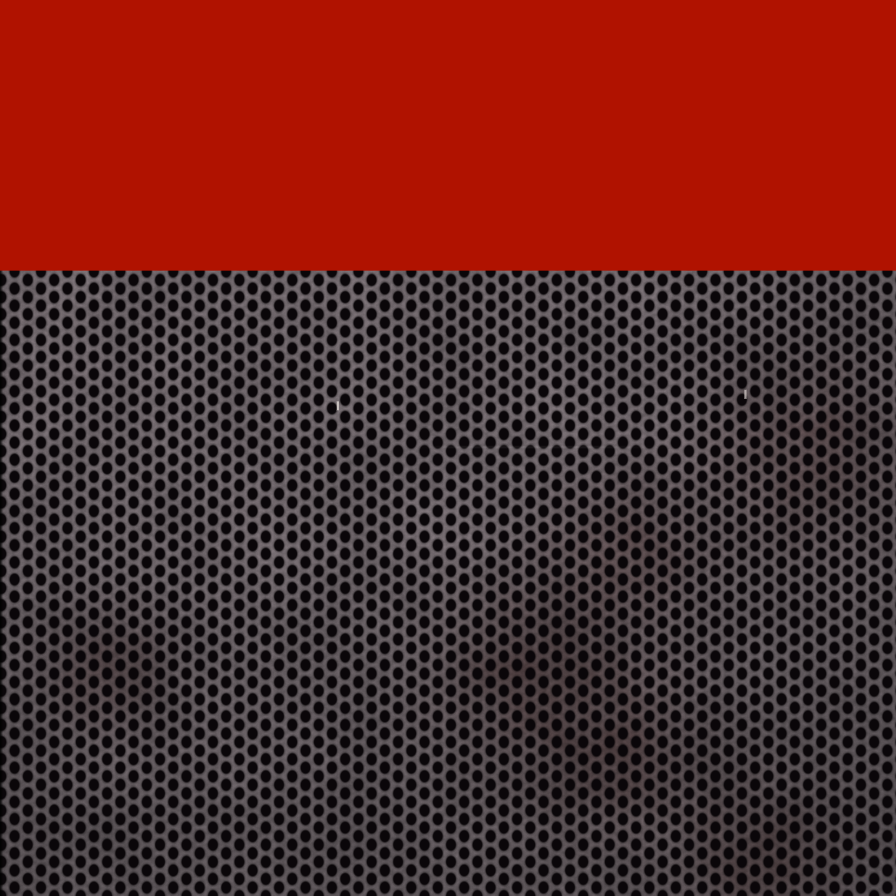
A WebGL 2 fragment shader for this texture:

```glsl
#version 300 es
precision highp float;

#define COLUMN_STEP 0.01476
#define ROW_STEP 0.0191
#define LATTICE_ORIGIN vec2(0.0015, 0.4583)
#define HOLE_RADIUS vec2(0.0056, 0.0068)
#define BAND_EDGE 0.698
#define RED vec3(0.69, 0.07, 0.0)
#define METAL vec3(0.385, 0.355, 0.37)
#define RUST vec3(0.24, 0.16, 0.16)
#define HOLE vec3(0.04, 0.025, 0.035)

uniform vec2 u_resolution;
out vec4 fragColor;

vec2 hashGradient(vec2 p) {
    vec2 q = vec2(dot(p, vec2(127.1, 311.7)), dot(p, vec2(269.5, 183.3)));
    return 2.0 * fract(sin(q) * 43758.5) - 1.0;
}

float gradientNoise(vec2 p) {
    vec2 i = floor(p), f = fract(p);
    vec2 u = f * f * f * (f * (f * 6.0 - 15.0) + 10.0);
    float a = dot(hashGradient(i), f);
    float b = dot(hashGradient(i + vec2(1, 0)), f - vec2(1, 0));
    float c = dot(hashGradient(i + vec2(0, 1)), f - vec2(0, 1));
    float d = dot(hashGradient(i + 1.0), f - 1.0);
    return mix(mix(a, b, u.x), mix(c, d, u.x), u.y);
}

float fbm(vec2 p) {
    float sum = 0.0, amplitude = 0.5;
    for (int i = 0; i < 4; i++) {
        sum += amplitude * gradientNoise(p);
        p = p * 2.03 + 7.1;
        amplitude *= 0.5;
    }
    return sum;
}

// Signed distance to the nearest hole of the staggered lattice
float holeDistance(vec2 p) {
    vec2 q = p - LATTICE_ORIGIN;
    float column = floor(q.x / COLUMN_STEP + 0.5);
    q.x -= column * COLUMN_STEP;
    q.y += 0.5 * ROW_STEP * mod(column, 2.0);
    q.y -= ROW_STEP * floor(q.y / ROW_STEP + 0.5);
    return (length(q / HOLE_RADIUS) - 1.0) * HOLE_RADIUS.x;
}

// Soft dark patches: centre and radius
float stains(vec2 p) {
    const vec3 patches[6] = vec3[6](
        vec3(0.69, 0.16, 0.09), vec3(0.59, 0.25, 0.09),
        vec3(0.70, 0.38, 0.08), vec3(0.85, 0.04, 0.08),
        vec3(0.12, 0.25, 0.06), vec3(0.90, 0.49, 0.10));
    float amount = 0.0;
    for (int i = 0; i < 6; i++) {
        vec2 d = (p - patches[i].xy) / patches[i].z;
        amount += 0.55 * exp(-dot(d, d));
    }
    return amount;
}

float speck(vec2 p, vec2 centre, float pixel) {
    vec2 d = abs(p - centre) - vec2(0.0012, 0.005);
    return 1.0 - smoothstep(-0.5 * pixel, 0.5 * pixel, max(d.x, d.y));
}

vec3 mesh(vec2 p, float pixel) {
    // Worn metal
    float grime = clamp(stains(p) * (0.8 + fbm(p * 22.0)), 0.0, 0.75);
    vec3 colour = mix(METAL, RUST, grime);
    colour *= 1.0 + 0.3 * fbm(p * 9.0) + 0.35 * fbm(p * 150.0);
    colour *= mix(0.88, 1.06, smoothstep(0.0, 0.55, p.y));
    colour *= 1.0 - 0.12 * smoothstep(0.3, 0.65, abs(p.x - 0.42));

    // Punched holes with shaded rims
    float d = holeDistance(p);
    float soft = max(0.0011, 0.6 * pixel);
    colour *= mix(0.84, 1.08, smoothstep(0.0, 0.0026, d));
    colour = mix(HOLE, colour, smoothstep(-soft, soft, d));

    // Faint seam, bright specks and dark left border
    float seam = smoothstep(0.0025, 0.0, abs(p.y - 0.501));
    seam *= smoothstep(0.46, 0.52, p.x) * smoothstep(0.75, 0.65, p.x);
    colour += 0.06 * seam;
    float glint = speck(p, vec2(0.377, 0.547), pixel);
    glint = max(glint, 0.8 * speck(p, vec2(0.832, 0.560), pixel));
    colour = mix(colour, vec3(0.78, 0.75, 0.74), glint);
    return colour * mix(0.2, 1.0, smoothstep(0.0, 0.004, p.x));
}

void main() {
    vec2 p = gl_FragCoord.xy / u_resolution;
    float pixel = 1.0 / min(u_resolution.x, u_resolution.y);
    float band = smoothstep(-0.5 * pixel, 0.5 * pixel, p.y - BAND_EDGE);
    fragColor = vec4(mix(mesh(p, pixel), RED, band), 1.0);
}
```
